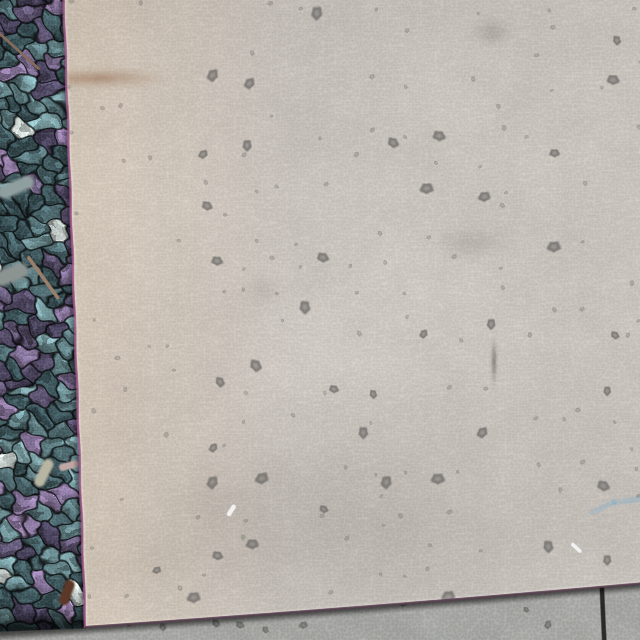
Write a Shadertoy shader that draws this texture.

```glsl
vec2 hash2(vec2 p) {
    vec3 q = fract(p.xyx * vec3(.1031, .1030, .0973));
    q += dot(q, q.yzx + 33.33);
    return fract((q.xx + q.yz) * q.zy);
}

// Nearest and second nearest distance; also the cell and the offset from its centre
vec2 cellular(vec2 p, out vec2 id, out vec2 offset) {
    vec2 base = floor(p), dist = vec2(9.);
    for (int j = -1; j <= 1; j++)
    for (int i = -1; i <= 1; i++) {
        vec2 cell = base + vec2(i, j);
        vec2 d = p - cell - .1 - .8 * hash2(cell);
        float len = length(d);
        if (len < dist.x) {
            dist = vec2(len, dist.x);
            id = cell;
            offset = d;
        } else dist.y = min(dist.y, len);
    }
    return dist;
}

float grain(vec2 p) {
    vec2 id, offset;
    return cellular(p, id, offset).x - .45;
}

float mottle(vec2 p) {
    float sum = 0., amp = .5;
    for (int i = 0; i < 5; i++) {
        sum += amp * sin(p.x + 1.7 * sin(p.y * .8)) * sin(p.y + 1.3 * cos(p.x * .7));
        p = mat2(1.5, 1.1, -1.1, 1.5) * p + 2.3;
        amp *= .6;
    }
    return sum;
}

float blob(vec2 p, vec2 centre, vec2 radius) {
    p = (p - centre) / radius;
    return exp(-dot(p, p));
}

float stroke(vec2 p, vec2 a, vec2 b, float width) {
    vec2 d = b - a;
    float len = length(p - a - d * clamp(dot(p - a, d) / dot(d, d), 0., 1.));
    return 1. - smoothstep(width * .4, width, len);
}

vec3 gravel(vec2 p) {
    vec2 id, offset, facetId, facetOffset;
    vec2 q = mat2(.92, .38, -.38, .92) * p * vec2(32., 41.);
    q += .16 * sin(q.yx * 2.7) + .08 * sin(q.yx * 7.1);
    vec2 d = cellular(q, id, offset), rnd = hash2(id + 7.);
    cellular(q * 2.3 + rnd * 5., facetId, facetOffset);
    vec3 col = mix(vec3(.23, .27, .29), vec3(.51, .55, .57), rnd.x * rnd.x);
    col *= rnd.y > .72 ? vec3(1.1, .87, 1.1) : vec3(.9, 1.07, 1.06);
    col = mix(col, vec3(.64, .67, .66), step(.95, rnd.x));
    // Tilted faces, chipped facets and dark gaps
    col *= 1. + .6 * dot(offset, hash2(id + 31.) - vec2(.5, .2));
    col *= .78 + .5 * hash2(facetId + 3.).x;
    col += .12 * grain(p * 230.);
    col *= mix(.3, 1.08, smoothstep(.0, .2, d.y - d.x));
    // Pale stones, dry stems and a leaf
    col = mix(col, vec3(.55, .58, .57), stroke(p, vec2(.002, .565), vec2(.032, .577), .017));
    col = mix(col, vec3(.56, .62, .62), stroke(p, vec2(.008, .7), vec2(.042, .715), .015));
    col = mix(col, vec3(.72, .71, .64), stroke(p, vec2(.062, .248), vec2(.075, .274), .012));
    col = mix(col, vec3(.75, .66, .65), stroke(p, vec2(.098, .27), vec2(.118, .275), .008));
    col = mix(col, vec3(.52, .42, .36), stroke(p, vec2(.0, .947), vec2(.06, .893), .003));
    col = mix(col, vec3(.6, .5, .42), stroke(p, vec2(.045, .597), vec2(.09, .535), .004));
    return mix(col, vec3(.36, .22, .16), stroke(p, vec2(.1, .062), vec2(.109, .086), .011));
}

// Scattered round pits, one jittered candidate in each square
float pits(vec2 p, float count, float radius, float chance) {
    vec2 cell = floor(p * count), rnd = hash2(cell + count);
    vec2 d = p - (cell + .2 + .6 * rnd) / count;
    float angle = atan(d.y, d.x), size = radius * (.75 + .45 * rnd.y);
    float len = length(d) * (1. + .13 * sin(angle * 2. + rnd.x * 20.) + .08 * sin(angle * 5.));
    float ring = .65 + .35 * smoothstep(.1, .7, len / size);
    return step(hash2(cell + 53.).x, chance) * ring * (1. - smoothstep(size * .65, size * 1.15, len));
}

vec3 slab(vec2 p) {
    vec3 col = mix(vec3(.815, .77, .715), vec3(.785, .762, .74), smoothstep(.1, .5, p.x));
    col += .025 * blob(p, vec2(.5, .48), vec2(.2, .15));
    col -= .05 * blob(p, vec2(.57, .17), vec2(.4, .13));
    col -= .03 * blob(p, vec2(.4, 1.02), vec2(.4, .12));
    col += .02 * mottle(p * vec2(8., 11.)) + .012 * mottle(p * 35.);
    // Brushed streaks and fine grain
    vec2 brushed = vec2(p.x, p.y - .04 * p.x);
    col += .035 * grain(brushed * vec2(38., 240.)) + .065 * grain(p * 210.);
    // Stains, crack, chalk and chips
    float rust = blob(p, vec2(.15, .878), vec2(.075, .011)) * (.8 + .3 * mottle(p * 50.));
    col = mix(col, vec3(.62, .48, .38), .65 * rust);
    col -= .07 * blob(p, vec2(.735, .62), vec2(.042, .02));
    col -= .09 * blob(p, vec2(.77, .95), vec2(.022, .016));
    col -= .04 * blob(p, vec2(.41, .545), vec2(.022));
    col -= .22 * blob(p, vec2(.772, .435), vec2(.004, .025));
    float chalk = stroke(p, vec2(.925, .199), vec2(.96, .216), .006) + stroke(p, vec2(.96, .216), vec2(1., .22), .007);
    col = mix(col, vec3(.6, .7, .76), chalk * (.45 + .4 * mottle(p * 90.)));
    float region = smoothstep(.22, .28, p.x) * (1. - .6 * smoothstep(.8, .9, p.y));
    region *= 1. - .75 * blob(p, vec2(.92, .4), vec2(.15, .17));
    float spots = pits(p, 11., .0085, .62 * region) + .5 * pits(p + .03, 25., .0038, .25);
    col = mix(col, vec3(.43, .42, .41), .8 * min(spots, 1.));
    float chips = stroke(p, vec2(.358, .197), vec2(.365, .208), .005);
    chips += stroke(p, vec2(.895, .149), vec2(.906, .139), .004);
    return mix(col, vec3(.95), min(chips, 1.));
}

void mainImage(out vec4 fragColor, in vec2 fragCoord) {
    vec2 p = fragCoord / iResolution.xy;
    float soft = 1. / iResolution.y, along = p.x - .134;
    float left = p.x - .134 + .0345 * (p.y - .021) + .0006 * sin(p.y * 60.);
    float bottom = p.y - .021 - .068 * along - .012 * along * along;

    // Gravel sinking into shade beside the lower walk
    vec3 col = gravel(p);
    col *= mix(.35, 1., smoothstep(.02, .055, p.y)) * mix(.6, 1., smoothstep(0., .014, -left));

    // Lower walk with its joint and the shadow of the slab
    vec3 walk = vec3(.65, .655, .64) + .09 * grain(p * 190.) + .025 * mottle(p * 28.);
    walk -= .2 * pits(p, 26., .006, .3);
    walk *= 1. - .75 * stroke(p, vec2(.94, .09), vec2(.945, -.02), .005);
    walk *= mix(.42, 1., smoothstep(.001, .016, -bottom));
    float walkTop = p.x < .134 ? p.y - .013 - .04 * p.x : bottom;
    col = mix(col, walk, 1. - smoothstep(-soft, soft, walkTop));

    // Slab with a pale lip and a coloured fringe
    float edge = min(left, bottom);
    vec3 top = slab(p) + .06 * (1. - smoothstep(.001, .006, edge));
    col = mix(col, top, smoothstep(-soft, soft, edge));
    float fringe = 1. - smoothstep(.0008, .003, abs(edge + .0008));
    col = mix(col, left < bottom ? vec3(.66, .36, .58) : vec3(.36, .25, .32), .75 * fringe);
    fragColor = vec4(clamp(col, 0., 1.), 1.);
}
```
